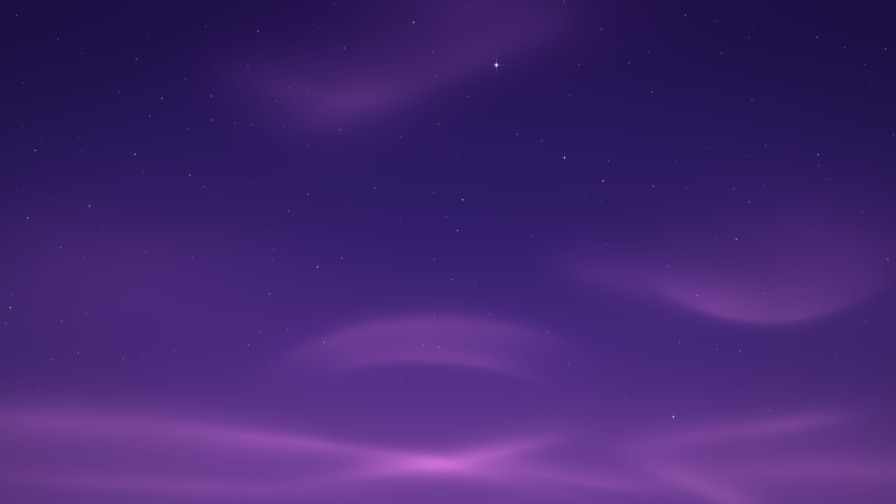
Give the GLSL for this texture, as a WebGL 2 fragment shader.

```glsl
#version 300 es
precision highp float;

#define ASPECT 1.7778
#define STAR_CELLS 9.0
#define STAR_CHANCE 0.42
#define STAR_RADIUS 0.0017
#define WARP 0.022
#define CLOUD_GRAIN 0.45
#define VIGNETTE 0.16

uniform vec2 u_resolution;
out vec4 fragColor;

const vec3 ZENITH = vec3(0.125, 0.065, 0.300);
const vec3 INDIGO = vec3(0.180, 0.108, 0.400);
const vec3 VIOLET = vec3(0.275, 0.162, 0.495);
const vec3 ORCHID = vec3(0.420, 0.240, 0.585);
const vec3 HAZE = vec3(0.460, 0.230, 0.600);
const vec3 ROSE = vec3(0.860, 0.470, 0.860);
const vec3 STARLIGHT = vec3(0.950, 0.860, 1.000);

float hash(vec2 p) {
    vec3 q = fract(p.xyx * vec3(0.1031, 0.1030, 0.0973));
    q += dot(q, q.yzx + 33.33);
    return fract((q.x + q.y) * q.z);
}

float noise(vec2 p) {
    vec2 i = floor(p), f = fract(p);
    f = f * f * (3.0 - 2.0 * f);
    return mix(mix(hash(i), hash(i + vec2(1, 0)), f.x),
               mix(hash(i + vec2(0, 1)), hash(i + vec2(1, 1)), f.x), f.y);
}

float fbm(vec2 p) {
    float sum = 0.0, amp = 0.5;
    for (int i = 0; i < 4; i++) {
        sum += amp * noise(p);
        p = mat2(1.6, 1.2, -1.2, 1.6) * p + 7.3;
        amp *= 0.5;
    }
    return sum;
}

// Arched strand from a to b; soft holds the falloff below and above it
float wisp(vec2 p, vec2 a, vec2 b, float bend, vec2 soft) {
    vec2 along = b - a;
    float len = length(along);
    vec2 dir = along / len;
    float t = dot(p - a, dir) / len;
    float d = dot(p - a, vec2(-dir.y, dir.x)) - bend * 4.0 * t * (1.0 - t);
    float ends = smoothstep(-0.05, 0.4, t) * smoothstep(1.05, 0.6, t);
    float s = d / mix(soft.x, soft.y, smoothstep(-soft.x, soft.x, d));
    return ends * exp(1.0 - sqrt(1.0 + 2.0 * s * s));
}

float blob(vec2 p, vec2 center, vec2 size) {
    vec2 q = (p - center) / size;
    return exp(-dot(q, q));
}

float star(vec2 d, float radius) {
    float r = max(radius, 0.6 / u_resolution.y);
    return exp(-dot(d, d) / (r * r));
}

// Star with a four-pointed glint
float glint(vec2 d, float size) {
    vec2 a = abs(d);
    float rays = exp(-(a.x + 9.0 * a.y) / size) + exp(-(a.y + 9.0 * a.x) / size);
    return star(d, size * 0.45) + 0.5 * rays;
}

// Jittered star grids, finer and fainter with each layer
float starField(vec2 p) {
    float sum = 0.0;
    for (int i = 0; i < 2; i++) {
        float layer = float(i), cells = STAR_CELLS * (1.0 + 0.7 * layer);
        vec2 id = floor(p * cells), seed = id + 31.0 * layer;
        vec2 jitter = 0.1 + 0.8 * vec2(hash(seed + 3.7), hash(seed + 17.1));
        float lit = step(1.0 - STAR_CHANCE, hash(seed + 41.3));
        float power = mix(0.15, 0.65, pow(hash(seed + 71.9), 2.0)) / (1.0 + layer);
        sum += lit * power * star(p - (id + jitter) / cells, STAR_RADIUS);
    }
    return sum * smoothstep(0.1, 0.35, p.y);
}

void main() {
    vec2 uv = gl_FragCoord.xy / u_resolution;
    vec2 p = uv * vec2(ASPECT, 1.0);

    // Sky gradient
    vec3 color = mix(ORCHID, VIOLET, smoothstep(0.04, 0.34, p.y));
    color = mix(color, INDIGO, smoothstep(0.27, 0.64, p.y));
    color = mix(color, ZENITH, smoothstep(0.60, 1.02, p.y));
    float side = abs(uv.x - 0.5) * 2.0;
    color *= 1.0 - VIGNETTE * side * side;

    // Drifting distortion shared by all clouds
    float grain = fbm(p * vec2(3.0, 7.0));
    vec2 q = p + WARP * (vec2(fbm(p * 4.0), fbm(p * 4.0 + 19.0)) - 0.47);

    // Broad haze
    float haze = 0.28 * blob(q, vec2(0.20, 0.46), vec2(0.38, 0.16));
    haze += 0.30 * blob(q, vec2(0.95, 0.97), vec2(0.24, 0.10));
    haze += 0.22 * blob(q, vec2(0.64, 0.82), vec2(0.18, 0.09));
    haze += 0.30 * blob(q, vec2(1.62, 0.50), vec2(0.30, 0.13));
    haze += 0.22 * blob(q, vec2(0.80, 0.29), vec2(0.32, 0.09));
    color = mix(color, HAZE, haze * (0.7 + 0.6 * grain));

    // High streaks, right-hand wisp and central arch
    float cloud = 0.13 * wisp(q, vec2(0.50, 0.73), vec2(1.18, 1.00), -0.02, vec2(0.04, 0.07));
    cloud += 0.07 * wisp(q, vec2(0.38, 0.88), vec2(0.85, 0.80), -0.02, vec2(0.03, 0.05));
    cloud += 0.24 * wisp(q, vec2(1.26, 0.46), vec2(1.80, 0.46), -0.085, vec2(0.015, 0.06));
    cloud += 0.13 * wisp(q, vec2(1.04, 0.50), vec2(1.52, 0.38), -0.01, vec2(0.03, 0.05));
    cloud += 0.22 * wisp(q, vec2(0.50, 0.25), vec2(1.18, 0.29), 0.085, vec2(0.035, 0.02));
    cloud += 0.17 * wisp(q, vec2(0.62, 0.26), vec2(1.10, 0.23), 0.045, vec2(0.010, 0.03));

    // Crossing strands near the horizon
    cloud += 0.30 * wisp(q, vec2(0.30, 0.15), vec2(1.22, 0.00), 0.022, vec2(0.022, 0.014));
    cloud += 0.36 * wisp(q, vec2(0.52, 0.035), vec2(1.20, 0.155), -0.016, vec2(0.016, 0.022));
    cloud += 0.24 * wisp(q, vec2(0.88, 0.10), vec2(1.40, 0.03), -0.014, vec2(0.012, 0.025));
    cloud += 0.22 * wisp(q, vec2(-0.30, 0.17), vec2(0.75, 0.11), 0.012, vec2(0.040, 0.035));
    cloud += 0.16 * wisp(q, vec2(-0.15, 0.06), vec2(0.85, 0.02), -0.005, vec2(0.016, 0.02));
    cloud += 0.24 * wisp(q, vec2(1.16, 0.115), vec2(1.76, 0.19), -0.01, vec2(0.020, 0.022));
    cloud += 0.30 * wisp(q, vec2(1.22, 0.11), vec2(1.56, -0.05), 0.005, vec2(0.020, 0.030));
    cloud += 0.16 * wisp(q, vec2(1.30, 0.06), vec2(1.95, 0.07), 0.0, vec2(0.03, 0.03));
    cloud += 0.26 * blob(q, vec2(0.87, 0.072), vec2(0.13, 0.025));
    cloud *= 1.0 + CLOUD_GRAIN * (grain - 0.47) * 2.0;
    color = mix(color, ROSE, clamp(cloud, 0.0, 0.9));

    // Stars
    float light = starField(p);
    light += glint(p - vec2(0.985, 0.871), 0.0065);
    light += 0.6 * glint(p - vec2(1.120, 0.687), 0.0035);
    light += 0.5 * glint(p - vec2(0.268, 0.694), 0.0035);
    light += 0.8 * glint(p - vec2(1.336, 0.173), 0.0035);
    color = mix(color, STARLIGHT, clamp(light, 0.0, 1.0));

    fragColor = vec4(color, 1.0);
}
```
